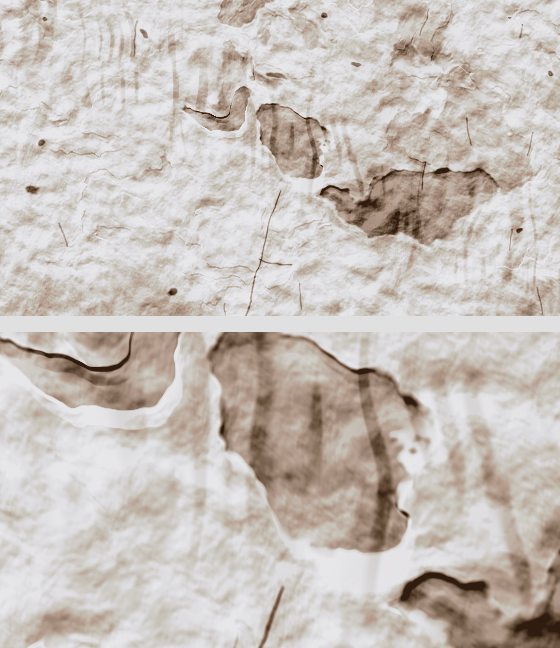
Top, the full canvas; bottom, a detail of the centre.
Give the GLSL for this texture, as a Shadertoy shader.

```glsl
// Weathered cream plaster flaking off a brown clay wall, lit from above.

float hash(vec2 p) {
    return fract(sin(dot(p, vec2(127.1, 311.7))) * 43758.5453);
}

float noise(vec2 p) {
    vec2 i = floor(p), f = fract(p);
    f = f * f * (3.0 - 2.0 * f);
    return mix(mix(hash(i), hash(i + vec2(1, 0)), f.x),
               mix(hash(i + vec2(0, 1)), hash(i + vec2(1, 1)), f.x), f.y);
}

float fbm(vec2 p) {
    float sum = 0.0, amp = 0.5;
    for (int i = 0; i < 5; i++) {
        sum += amp * noise(p);
        p = mat2(1.6, 1.2, -1.2, 1.6) * p + 3.7;
        amp *= 0.5;
    }
    return sum;
}

vec2 warp(vec2 p, float amount) {
    return p + amount * (vec2(fbm(p * 6.0), fbm(p * 6.0 + 40.0)) - 0.48);
}

// Positive inside an ellipse, one at its centre
float ellipse(vec2 p, vec2 centre, vec2 radii) {
    return 1.0 - length((p - centre) / radii);
}

// x: surface height, y: amount of bare clay
vec2 relief(vec2 p) {
    vec2 q = warp(p, 0.27);

    // Broken-out hollows along a falling diagonal
    float d = ellipse(q, vec2(0.66, 0.64), vec2(0.13, 0.045));
    d = max(d, ellipse(q, vec2(0.93, 0.54), vec2(0.13, 0.11)));
    d = max(d, ellipse(q, vec2(1.30, 0.35), vec2(0.25, 0.125)));
    d = max(d, ellipse(q, vec2(0.75, 0.99), vec2(0.14, 0.10)));
    float hollow = smoothstep(0.0, 0.1, d);
    float chip = smoothstep(0.64, 0.68, fbm(q * 4.0 + 3.0));

    // Overhanging flakes: a warped sawtooth that drops downwards
    float f = fract(fbm(q * vec2(2.5, 3.5) + 11.0) * 6.0 - 3.0 * p.y);
    float flake = f * (1.0 - smoothstep(0.93, 1.0, f)) * smoothstep(0.3, 0.8, noise(q * 6.0));

    float height = fbm(p * 14.0 + q * 4.0) + 0.13 * flake - 0.1 * chip
                 - hollow * (0.08 + 0.34 * smoothstep(0.25, 0.75, noise(p * 7.0 + 5.0)));
    return vec2(height, max(hollow, 0.5 * chip));
}

float crack(vec2 p, vec2 a, vec2 b) {
    vec2 ab = b - a;
    float t = clamp(dot(p - a, ab) / dot(ab, ab), 0.0, 1.0);
    return 1.0 - smoothstep(0.0005, 0.0045, length(p - a - t * ab));
}

// Clay shadow to lit plaster
vec3 ramp(float t) {
    vec3 tones[6] = vec3[6](
        vec3(0.19, 0.11, 0.06), vec3(0.40, 0.31, 0.23), vec3(0.58, 0.49, 0.42),
        vec3(0.71, 0.62, 0.56), vec3(0.78, 0.76, 0.72), vec3(0.86, 0.855, 0.865));
    vec3 col = tones[0];
    for (int i = 1; i < 6; i++)
        col = mix(col, tones[i], clamp(t * 5.0 - float(i - 1), 0.0, 1.0));
    return col + 0.25 * clamp(t - 1.0, 0.0, 0.25);
}

void mainImage(out vec4 fragColor, in vec2 fragCoord) {
    vec2 p = fragCoord / iResolution.y;
    vec2 toLight = vec2(-0.35, 1.0);

    // Fine slope plus a wider cast shadow
    vec2 here = relief(p);
    float near = relief(p + 0.005 * toLight).x - here.x;
    float far = relief(p + 0.02 * toLight).x - here.x;
    float tone = 0.99 - clamp(2.0 * near + 0.7 * far, -0.2, 0.9);

    // Bare clay and faint stains
    tone -= here.y * (0.16 + 0.42 * fbm(p * 11.0 + 20.0));
    tone -= 0.3 * smoothstep(0.52, 0.8, fbm(p * 2.5 + 7.0));

    // Vertical runs of washed mud beside the hollows
    float band = exp(-pow(5.0 * (p.y - 0.99 + 0.48 * p.x), 2.0));
    float run = noise(vec2(p.x * 60.0 + 3.0 * noise(p * 8.0), p.y * 7.0));
    tone -= 0.28 * band * smoothstep(0.55, 0.85, run);

    // Long settling crack with a side branch
    vec2 q = warp(p, 0.06);
    float cracks = crack(q, vec2(0.89, 0.39), vec2(0.77, 0.0));
    cracks = max(cracks, crack(q, vec2(0.82, 0.19), vec2(0.93, 0.16)));

    // Scattered hairline cracks and small pits
    float pits = 0.0;
    for (int i = 0; i < 12; i++) {
        float k = float(i);
        vec2 spot = vec2(1.78 * hash(vec2(k, 1.3)), hash(vec2(k, 5.7)));
        vec2 lean = vec2(0.05 * hash(vec2(k, 8.1)) - 0.025, -0.04 - 0.06 * hash(vec2(k, 2.9)));
        cracks = max(cracks, 0.7 * crack(q, spot, spot + lean));
        vec2 size = vec2(0.02, 0.013) * (0.4 + hash(vec2(k, 4.4)));
        pits = max(pits, smoothstep(0.0, 0.5, ellipse(warp(p, 0.12), spot.yx * vec2(1.78, 0.56), size)));
    }
    tone -= 0.6 * cracks + 0.7 * pits;

    fragColor = vec4(ramp(tone), 1.0);
}
```
